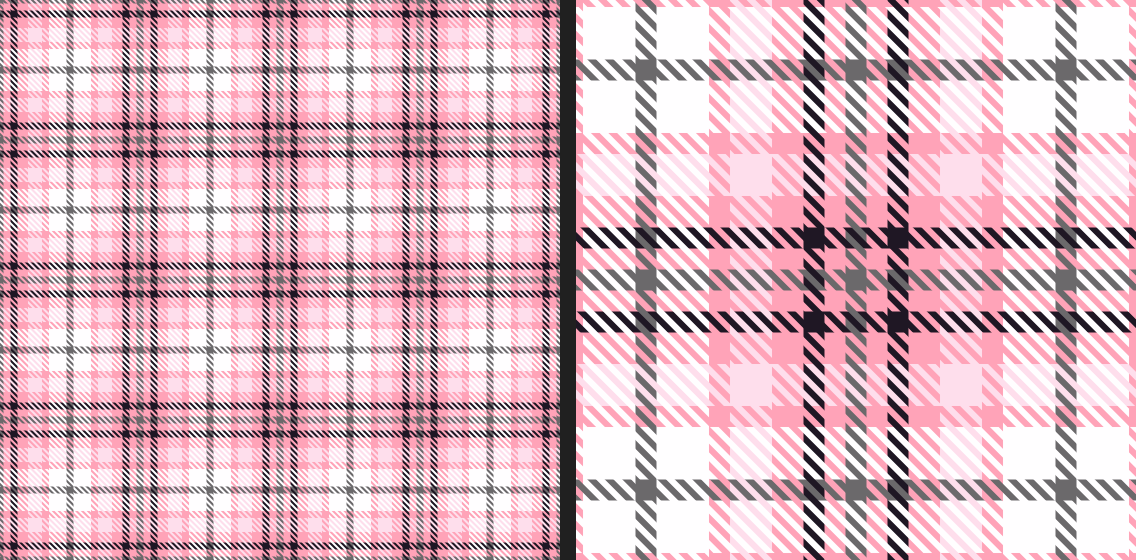
Left, the full canvas; right, a detail of the centre.
Reproduce this pattern procedurally as a Shadertoy shader.

```glsl
const float REPEATS = 4.0;            // setts across and down
const float HALF_SETT = 20.0;         // thread units from one mirror line to the next
const float TWILLS_PER_SETT = 24.0;   // diagonal ribs in one sett

const vec3 WHITE = vec3(1.0, 0.995, 1.0);
const vec3 BLUSH = vec3(0.995, 0.87, 0.925);
const vec3 PINK = vec3(1.0, 0.64, 0.72);
const vec3 GREY = vec3(0.42, 0.41, 0.42);
const vec3 BLACK = vec3(0.12, 0.09, 0.14);

// Soft-edged coverage of the interval lo..hi
float band(float x, float lo, float hi, float soft) {
    return smoothstep(lo - soft, lo + soft, x) - smoothstep(hi - soft, hi + soft, x);
}

// Thread colour across one axis, mirrored about both grey lines
vec3 settColor(float position, float pixel) {
    float cell = fract(position * REPEATS + 0.5) - 0.5;
    float d = abs(cell) * 2.0 * HALF_SETT;
    float soft = 0.6 * pixel * REPEATS * 2.0 * HALF_SETT;

    vec3 color = PINK;
    color = mix(color, BLUSH, band(d, 8.0, 12.0, soft));
    color = mix(color, WHITE, band(d, 14.0, 21.0, soft));
    color = mix(color, BLACK, band(d, 3.0, 5.0, soft));
    color = mix(color, GREY, band(d, -1.0, 1.0, soft));
    color = mix(color, GREY, band(d, 19.0, 21.0, soft));
    return color;
}

// Share of warp thread on top: equal diagonal ribs falling to the right
float twill(vec2 uv, float pixel) {
    float ribs = REPEATS * TWILLS_PER_SETT;
    float wave = abs(fract((uv.x + uv.y) * ribs) - 0.5);
    float soft = min(0.85 * pixel * ribs, 0.24);
    return smoothstep(0.25 - soft, 0.25 + soft, wave);
}

void mainImage(out vec4 fragColor, in vec2 fragCoord) {
    vec2 uv = fragCoord / iResolution.xy;
    float pixel = 1.0 / min(iResolution.x, iResolution.y);

    // Weave vertical and horizontal threads together
    vec3 warp = settColor(uv.x, pixel);
    vec3 weft = settColor(uv.y, pixel);
    fragColor = vec4(mix(weft, warp, twill(uv, pixel)), 1.0);
}
```
